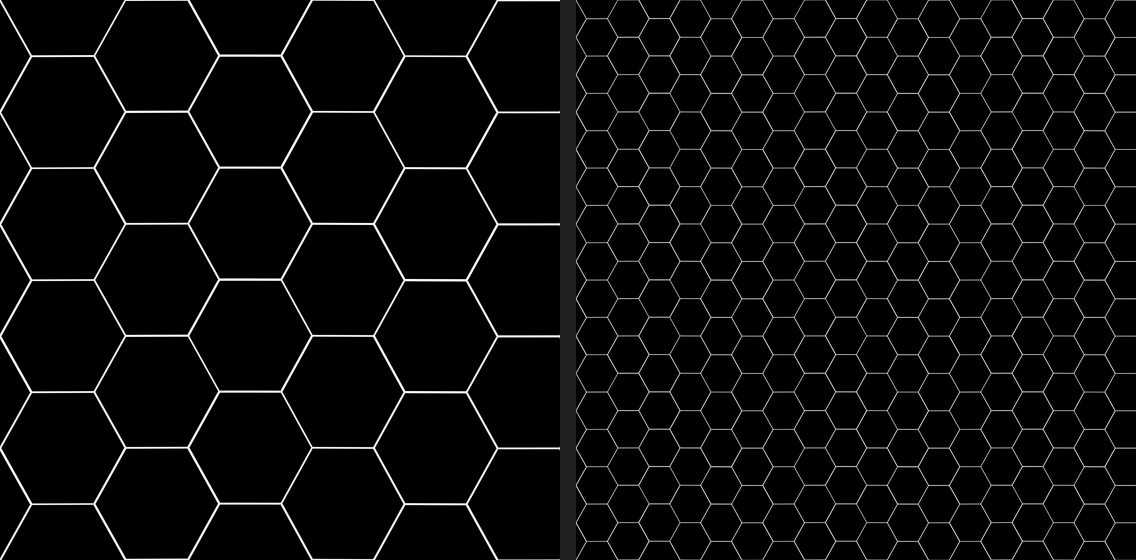
Left: one tile. Right: repeated 3 by 3.
A WebGL 2 fragment shader for this pattern:

```glsl
#version 300 es
precision highp float;
// Thin white outlines of a honeycomb, three column pairs across and five rows down, on black.

uniform vec2 u_resolution;
out vec4 outColor;

const float TAU = 6.2831853;
const vec2 GRID = vec2(6.0, 5.0);          // hexagon columns and rows
const vec2 RADIUS = vec2(1.0 / 9.0, 0.1);  // half width and half height of a hexagon
const vec3 BACKGROUND = vec3(0.0);
const vec3 LINE_COLOR = vec3(0.99);
const float THIN = 0.0014;                 // smallest half width of a line
const float THICK = 0.0021;                // largest half width of a line

float hash(vec2 p) {
    return fract(sin(dot(p, vec2(127.1, 311.7))) * 43758.5453);
}

float segmentDistance(vec2 p, vec2 a, vec2 b) {
    vec2 ab = b - a;
    float t = clamp(dot(p - a, ab) / dot(ab, ab), 0.0, 1.0);
    return length(p - a - ab * t);
}

// Slight periodic drift of the drawn grid
vec2 drift(float x) {
    return vec2(0.0012 + 0.0015 * sin(TAU * (x - 0.13)),
                0.0007 * sin(TAU * (x - 0.17)));
}

// Corners counted clockwise from the upper left one
vec2 hexCorner(int k, vec2 radius) {
    float angle = TAU * (2.0 - float(k)) / 6.0;
    return radius * vec2(cos(angle), sin(angle) / sin(TAU / 6.0));
}

float lineCoverage(float dist, float halfWidth, float pixel) {
    return 1.0 - smoothstep(-0.7 * pixel, 0.7 * pixel, dist - halfWidth);
}

// Each cell owns its top, upper right and lower right edges
float cellEdges(vec2 p, vec2 cell, float pixel) {
    float coverage = 0.0;
    for (int k = 0; k < 3; k++) {
        float d = segmentDistance(p, hexCorner(k, RADIUS), hexCorner(k + 1, RADIUS));
        float halfWidth = mix(THIN, THICK, hash(cell + 7.0 * float(k)));
        coverage = max(coverage, lineCoverage(d, halfWidth, pixel));
    }
    return coverage;
}

float honeycomb(vec2 p, float pixel) {
    float coverage = 0.0;
    float baseColumn = floor(p.x * GRID.x);
    for (int i = -1; i <= 1; i++) {
        float column = baseColumn + float(i);
        float stagger = 0.5 * mod(column, 2.0);
        float baseRow = floor(p.y * GRID.y - stagger + 0.5);
        for (int j = -1; j <= 1; j++) {
            float row = baseRow + float(j);
            vec2 center = vec2(column / GRID.x + RADIUS.x, (row + stagger) / GRID.y);
            vec2 cell = mod(vec2(column, row), GRID);
            coverage = max(coverage, cellEdges(p - center, cell, pixel));
        }
    }
    return coverage;
}

void main() {
    vec2 uv = gl_FragCoord.xy / u_resolution;
    float pixel = 1.0 / min(u_resolution.x, u_resolution.y);
    float line = honeycomb(uv - drift(uv.x), pixel);
    outColor = vec4(mix(BACKGROUND, LINE_COLOR, line), 1.0);
}
```
